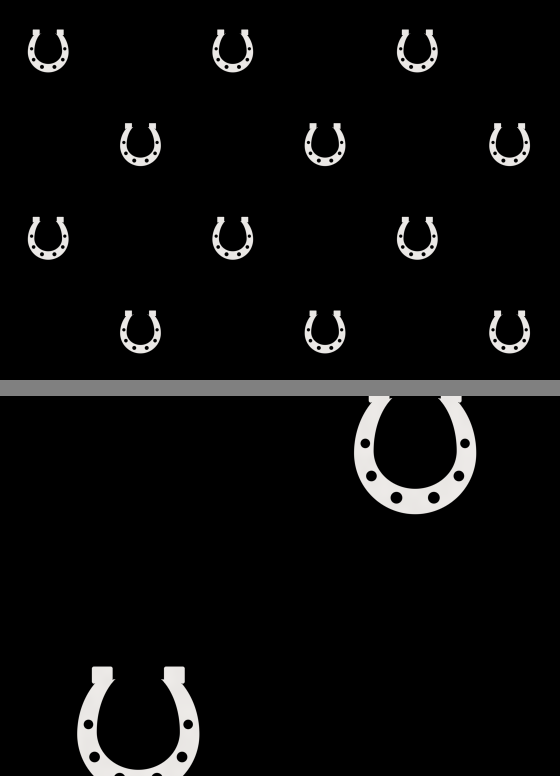
Top, the full canvas; bottom, a detail of the centre.
Give the GLSL for this pattern, as a Shadertoy shader.

```glsl
#define PITCH vec2(0.4857, 0.2465)   // column and row spacing, canvas heights
#define ANCHOR vec2(0.3697, 0.1255)  // centre of one shoe in the bottom row
#define SHOE_SIZE 0.0536             // half width of a shoe, canvas heights
#define HOLE_RING 0.825
#define HOLE_FIRST 0.38              // angle of the lowest hole from straight down
#define HOLE_STEP 0.67
#define HEEL_Y 0.86                  // height where the arms end
#define MOTTLE 0.02
#define IRON vec3(0.92, 0.91, 0.90)
#define GROUND vec3(0.0)

float hash(vec2 p) {
    vec3 q = fract(vec3(p.xyx) * 0.1031);
    q += dot(q, q.yzx + 33.33);
    return fract((q.x + q.y) * q.z);
}

float valueNoise(vec2 p) {
    vec2 i = floor(p), f = fract(p);
    f = f * f * (3.0 - 2.0 * f);
    return mix(mix(hash(i), hash(i + vec2(1, 0)), f.x),
               mix(hash(i + vec2(0, 1)), hash(i + vec2(1, 1)), f.x), f.y);
}

// Approximate distance to an oval with different upper and lower radii
float eggDistance(vec2 p, float radiusX, float upperY, float lowerY) {
    vec2 r = vec2(radiusX, p.y > 0.0 ? upperY : lowerY);
    float k = length(p / r);
    return k * (k - 1.0) / max(length(p / (r * r)), 1e-4);
}

float boxDistance(vec2 p, vec2 halfSize, float corner) {
    vec2 d = abs(p) - halfSize + corner;
    return length(max(d, 0.0)) + min(max(d.x, d.y), 0.0) - corner;
}

float horseshoeDistance(vec2 p) {
    p.x = abs(p.x);

    // Curved band, open at the top
    float outer = eggDistance(p + vec2(0.0, 0.036), 1.0, 1.18, 1.0);
    float inner = eggDistance(p, 0.68, 1.036, 0.62);
    float d = max(max(outer, -inner), p.y - HEEL_Y);

    // Heel caps
    d = min(d, boxDistance(p - vec2(0.59, 0.93), vec2(0.17, 0.14), 0.035));

    // Nail holes, shrinking towards the heels
    for (int i = 0; i < 3; i++) {
        float k = float(i);
        float angle = HOLE_FIRST + HOLE_STEP * k;
        vec2 hole = HOLE_RING * vec2(sin(angle), -cos(angle));
        d = max(d, 0.096 - 0.009 * k - length(p - hole));
    }
    return d;
}

void mainImage(out vec4 fragColor, in vec2 fragCoord) {
    vec2 p = fragCoord / iResolution.y - ANCHOR;

    // Half-drop grid: odd rows shift by half a column
    float row = floor(p.y / PITCH.y + 0.5);
    p.x += 0.5 * PITCH.x * mod(row, 2.0);
    vec2 cell = vec2(floor(p.x / PITCH.x + 0.5), row);
    vec2 local = (p - cell * PITCH) / SHOE_SIZE;

    float pixel = 1.0 / (iResolution.y * SHOE_SIZE);
    float coverage = 1.0 - smoothstep(-0.7 * pixel, 0.7 * pixel, horseshoeDistance(local));

    // Faint mottling, different on each shoe
    float tone = valueNoise(local * 6.0 + cell * 17.0 + 100.0) - 0.5;
    vec3 iron = IRON + MOTTLE * tone;
    fragColor = vec4(mix(GROUND, iron, coverage), 1.0);
}
```
